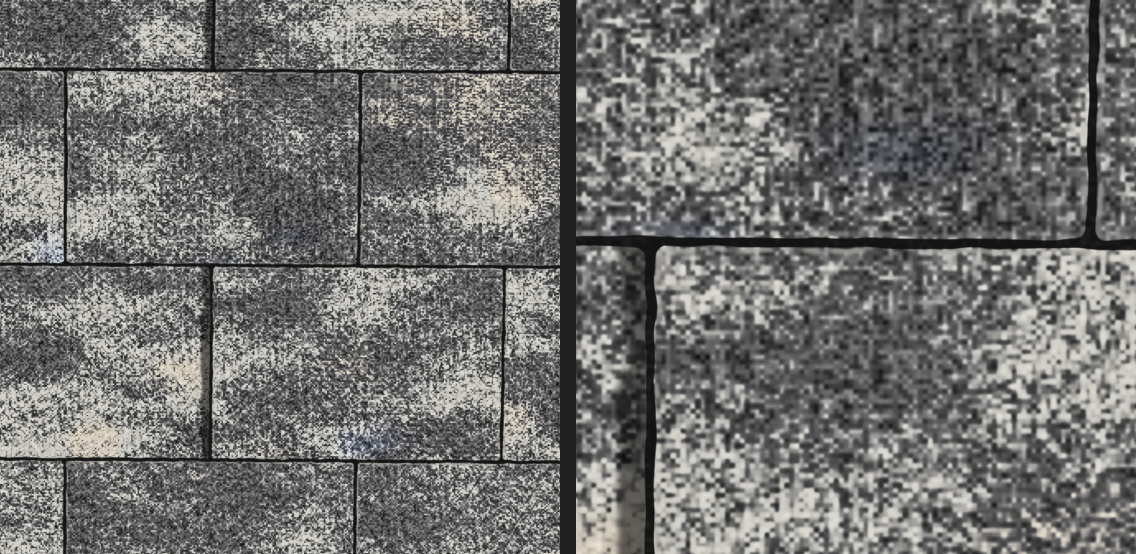
Left, the full canvas; right, a detail of the centre.
A Shadertoy shader for this texture:

```glsl
// Weathered grey paving slabs in a half-offset running bond with dark joints.
// Each slab gets its own streaky cloud noise, which decides where pale
// speckled wear breaks through the dark, grainy concrete.

float hash(vec2 p) {
    return fract(sin(dot(p, vec2(127.1, 311.7))) * 43758.5453);
}

float noise(vec2 p) {
    vec2 i = floor(p), f = fract(p);
    f = f * f * (3.0 - 2.0 * f);
    return mix(mix(hash(i), hash(i + vec2(1, 0)), f.x),
               mix(hash(i + vec2(0, 1)), hash(i + vec2(1, 1)), f.x), f.y);
}

float fbm(vec2 p) {
    float sum = 0.0, total = 0.0, weight = 1.0;
    for (int i = 0; i < 5; i++) {
        sum += weight * noise(p);
        total += weight;
        weight *= 0.58;
        p = p * 2.03 + 17.3;
    }
    return sum / total;
}

void mainImage(out vec4 fragColor, in vec2 fragCoord) {
    vec2 uv = fragCoord / iResolution.x;
    float pixel = 1.0 / iResolution.x;

    // Slight tilt and perspective of the bond, plus ragged slab edges
    vec2 p = uv;
    p.x *= 1.0 - 0.02 * (uv.y - 0.5);
    p.y += 0.006 * (uv.x - 0.5);
    p += 0.0022 * (vec2(noise(uv * 65.0), noise(uv * 65.0 + 31.0)) - 0.5);

    // Running bond: slab index and position inside the slab
    vec2 size = vec2(0.523, 0.348);
    p -= vec2(0.378, 0.167);
    float oddRow = mod(floor(p.y / size.y), 2.0);
    p.x += 0.5 * size.x * oddRow;
    vec2 slab = floor(p / size);
    vec2 q = fract(p / size);
    float seed = hash(slab + 7.0);

    // Distance to the slab edge, with rounded corners
    vec2 toEdge = min(q, 1.0 - q) * size;
    float edge = 0.009 - length(max(0.009 - toEdge, 0.0));

    // Streaky clouds per slab and fine grain everywhere
    vec2 shift = 60.0 * vec2(seed, hash(slab + 23.0));
    float cloud = fbm(uv * vec2(6.0, 13.0) + shift);
    float streak = noise(uv * vec2(9.0, 75.0) + shift);
    float grain = 0.62 * noise(uv * 340.0) + 0.38 * noise(uv * 170.0 + 9.0);
    grain -= 0.5;

    // Dark concrete with pale wear, heavier toward the lower slab edge
    float wear = cloud + 0.65 * grain + 0.08 * (streak - 0.5)
               + 0.11 * (0.5 - q.y) + 0.07 * (seed - 0.5);
    wear = smoothstep(0.43, 0.78, wear);
    float tone = 0.385 + 0.6 * grain + 0.22 * (cloud - 0.5);
    vec3 concrete = tone * vec3(1.0, 0.995, 1.01);
    vec3 pale = vec3(0.77, 0.765, 0.735) + 0.25 * grain;
    vec3 color = mix(concrete, pale, wear);

    // Scattered chips, then faint bluish bloom and warm stains
    float chip = smoothstep(0.86, 0.95, noise(uv * vec2(62.0, 48.0) + shift));
    color = mix(color, pale, 0.6 * chip * smoothstep(0.4, 0.6, cloud));
    float stain = noise(uv * 8.0 + shift);
    float bloom = smoothstep(0.7, 0.95, stain) * smoothstep(0.25, 0.02, q.y);
    color += bloom * vec3(0.01, 0.04, 0.10);
    color += 0.04 * smoothstep(0.3, 0.1, stain) * wear * vec3(1.0, 0.3, -0.5);

    // Pale broken rim, strongest along the top and left edges
    float lit = max(smoothstep(0.014, 0.0, (1.0 - q.y) * size.y),
                    smoothstep(0.014, 0.0, q.x * size.x));
    float rim = smoothstep(0.0025, 0.0042, edge) * smoothstep(0.0078, 0.005, edge);
    rim *= smoothstep(0.2, 0.7, noise(uv * 110.0)) * (0.3 + 0.5 * lit);
    color = mix(color, vec3(0.68, 0.675, 0.65), rim);

    // Ragged shadow on the right side of alternate slabs in even rows
    float sunken = mod(slab.x, 2.0) * (1.0 - oddRow);
    float reach = 0.012 + 0.009 * noise(vec2(4.0, uv.y * 45.0));
    float shadow = smoothstep(reach + 0.004, reach - 0.003, (1.0 - q.x) * size.x);
    color *= 1.0 - 0.55 * sunken * shadow;

    // Dark joint with a little grit
    float jointWidth = 0.0028 + 0.0012 * (noise(uv * 38.0) - 0.5);
    float inside = smoothstep(jointWidth - pixel, jointWidth + pixel, edge);
    vec3 joint = vec3(0.075) + 0.12 * max(grain, 0.0);
    color = mix(joint, color, inside);

    fragColor = vec4(clamp(color, 0.0, 1.0), 1.0);
}
```
